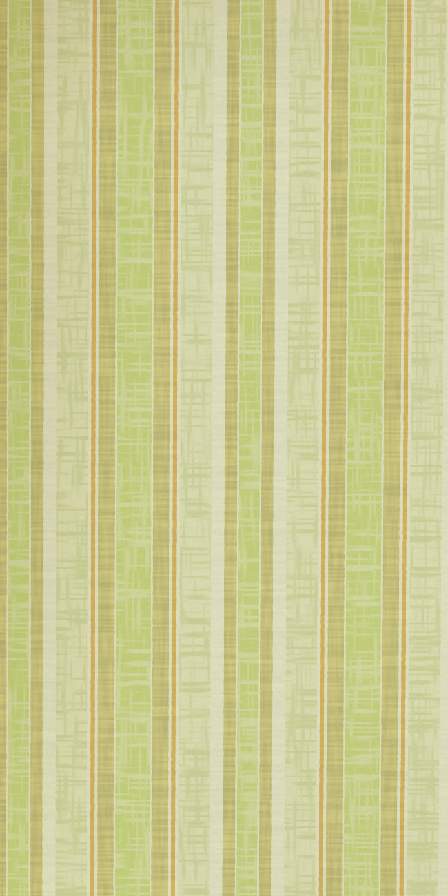
Write a Shadertoy shader that draws this pattern.

```glsl
// Mirrored vertical stripes in greens, olive, cream and ochre on a linen weave.
// The distance to the nearest narrow-stripe centre selects the stripe colour;
// stretched value noise lays crossing threads over it, then soft light is added.

const float UNITS = 384.0;                    // layout units across the width
const vec2 CENTRE = vec2(211.5, 216.0);       // narrow stripe centre: bottom, top
const vec2 HALF_REPEAT = vec2(98.0, 99.6);    // half a repeat: bottom, top
const float LAYOUT_HALF = 99.0;               // half repeat in stripe edges below

const vec3 GREEN = vec3(0.755, 0.800, 0.475);
const vec3 OLIVE = vec3(0.765, 0.740, 0.475);
const vec3 CREAM = vec3(0.860, 0.862, 0.735);
const vec3 PALE  = vec3(0.845, 0.850, 0.685);
const vec3 OCHRE = vec3(0.815, 0.690, 0.370);
const vec3 PALE_THREAD = vec3(0.750, 0.775, 0.520);

const float THREAD_WIDTH = 1.9;
const float THREAD_LENGTH = 24.0;
const float GREEN_WEAVE = 0.55;
const float PALE_WEAVE = 0.62;
const float RIB_DEPTH = 0.065;
const float GRAIN = 0.022;

float hash(vec2 p) {
    return fract(sin(dot(p, vec2(12.9898, 78.233))) * 43758.5453);
}

float noise(vec2 p) {
    vec2 i = floor(p), f = fract(p);
    f = f * f * (3.0 - 2.0 * f);
    return mix(mix(hash(i), hash(i + vec2(1, 0)), f.x),
               mix(hash(i + vec2(0, 1)), hash(i + vec2(1, 1)), f.x), f.y);
}

// Smoothed coverage of the stripe lying between two distances
float band(float d, float inner, float outer, float blur) {
    return smoothstep(inner - blur, inner + blur, d)
         - smoothstep(outer - blur, outer + blur, d);
}

void mainImage(out vec4 fragColor, in vec2 fragCoord) {
    vec2 uv = fragCoord / iResolution.xy;
    vec2 p = fragCoord / iResolution.x * UNITS;
    float blur = max(0.5 * UNITS / iResolution.x, 0.4);

    // Mirrored repeat, leaning and widening slightly towards the top
    float halfRepeat = mix(HALF_REPEAT.x, HALF_REPEAT.y, uv.y);
    float x = (p.x - mix(CENTRE.x, CENTRE.y, uv.y)) / (2.0 * halfRepeat);
    float d = abs(fract(x + 0.5) - 0.5) * 2.0 * LAYOUT_HALF;
    d += (noise(p * vec2(0.03, 0.35)) - 0.5) * 0.5;

    // Threads running across and down
    vec2 across = vec2(1.0 / THREAD_LENGTH, 1.0 / THREAD_WIDTH);
    float weft = noise(p * across + 17.0);
    float warp = noise(p * across.yx + 53.0);
    float threads = max(smoothstep(0.42, 0.88, weft), 0.85 * smoothstep(0.45, 0.92, warp));
    float rib = noise(p * vec2(0.02, 0.6) + 91.0) - 0.5;

    // Stripes from the narrow green centre to the wide green centre
    vec3 green = mix(GREEN, CREAM, GREEN_WEAVE * threads);
    vec3 pale = mix(PALE, PALE_THREAD, PALE_WEAVE * threads);
    vec3 olive = OLIVE * (1.0 + 1.6 * RIB_DEPTH * rib + RIB_DEPTH * (warp - 0.5));
    vec3 cream = CREAM * (1.0 + 0.5 * RIB_DEPTH * rib);

    vec3 color = green;
    color = mix(color, cream, band(d, 9.0, 84.0, blur));
    color = mix(color, olive, band(d, 10.4, 21.0, blur));
    color = mix(color, pale, band(d, 32.3, 59.5, blur));
    color = mix(color, OCHRE * (1.0 + RIB_DEPTH * rib), band(d, 62.2, 65.8, blur));
    color = mix(color, olive, band(d, 68.4, 82.6, blur));

    // Fine grain and uneven light, warmer and dimmer at the upper left
    color += GRAIN * (noise(p / 1.3) - 0.5);
    float shade = smoothstep(0.35, 0.0, uv.x) * mix(0.35, 1.0, uv.y);
    color *= mix(vec3(1.0), vec3(0.955, 0.935, 0.88), shade);
    color *= 1.0 + 0.025 * (noise(uv * vec2(2.0, 3.0) + 5.0) - 0.5);
    color *= mix(vec3(1.0), vec3(0.975, 0.965, 0.95), smoothstep(0.85, 1.0, uv.y));

    fragColor = vec4(clamp(color, 0.0, 1.0), 1.0);
}
```
